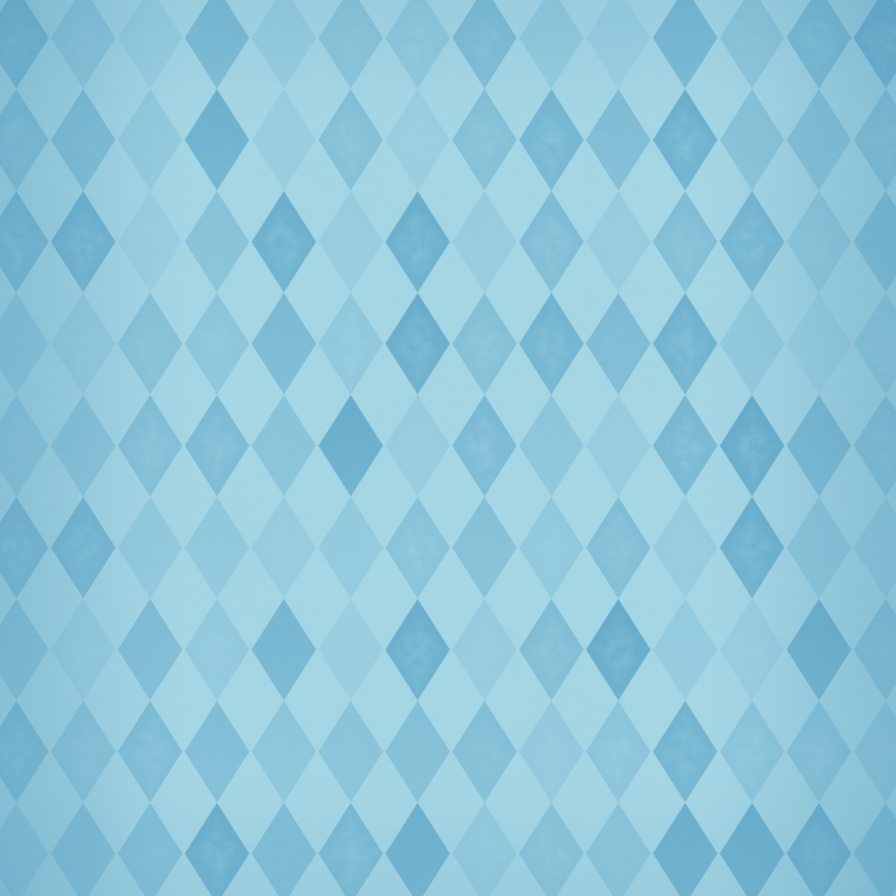
Write a Shadertoy shader that draws this pattern.

```glsl
// Harlequin wallpaper: a grid of upright diamonds in varied blues on pale blue.
// Each cell hashes its own tone and wear; gradient noise adds a chalky mottle,
// and a soft uneven vignette darkens the sides.

const vec2 PITCH = vec2(0.07465, 0.1138);      // about 13.4 across, 8.8 down
const vec2 CENTRE = vec2(0.4661, 0.5026);      // middle of one diamond
const vec2 HALF_SIZE = 0.5 * PITCH * vec2(0.965, 0.995);

const vec3 PALE = vec3(0.645, 0.838, 0.894);
const vec3 DEEP = vec3(0.41, 0.68, 0.80);
const vec3 SHADE = vec3(0.32, 0.59, 0.73);

float hash(vec2 p) {
    vec3 q = fract(vec3(p.xyx) * 0.1031);
    q += dot(q, q.yzx + 33.33);
    return fract((q.x + q.y) * q.z);
}

vec2 gradient(vec2 cell) {
    float angle = 6.2832 * hash(cell);
    return vec2(cos(angle), sin(angle));
}

// Gradient noise, roughly -0.7 to 0.7
float noise(vec2 p) {
    vec2 i = floor(p), f = fract(p);
    vec2 u = f * f * f * (f * (f * 6.0 - 15.0) + 10.0);
    vec2 e = vec2(0.0, 1.0);
    float a = dot(gradient(i), f);
    float b = dot(gradient(i + e.yx), f - e.yx);
    float c = dot(gradient(i + e.xy), f - e.xy);
    float d = dot(gradient(i + e.yy), f - e.yy);
    return mix(mix(a, b, u.x), mix(c, d, u.x), u.y);
}

float fbm(vec2 p) {
    float sum = 0.0, amplitude = 0.6;
    for (int i = 0; i < 4; i++) {
        sum += amplitude * noise(p);
        p = p * 2.03 + 17.1;
        amplitude *= 0.55;
    }
    return sum;
}

// Signed distance to the edge lines of a diamond with half extents h
float diamond(vec2 p, vec2 h) {
    return (dot(abs(p) / h, vec2(1.0)) - 1.0) * h.x * h.y / length(h);
}

// Depth of blue in one diamond: hashed tone, rubbed middle, darker top
float diamondTone(vec2 cell, vec2 local, float depth, float grain) {
    float tone = mix(0.16, 0.94, pow(hash(cell + 71.0), 1.2));
    float worn = smoothstep(0.3, 0.65, hash(cell + 137.0));
    float middle = smoothstep(0.0, 0.022, depth);
    float rubbed = worn * middle * (0.20 + 0.45 * grain);
    float slope = 0.10 * local.y / HALF_SIZE.y;
    return tone * (1.0 + 0.08 * worn - rubbed + slope);
}

// Strength of the shading toward the borders
float vignette(vec2 p, float cloud) {
    vec2 q = abs(p - 0.5) + 0.035 * cloud;
    float sides = smoothstep(0.27, 0.54, q.x);
    float ends = smoothstep(0.34, 0.54, q.y);
    return 0.36 * sides + 0.15 * ends;
}

void mainImage(out vec4 fragColor, in vec2 fragCoord) {
    vec2 p = fragCoord / iResolution.xy;

    // Cell index and position within the cell
    vec2 grid = (p - CENTRE) / PITCH + 0.5;
    vec2 cell = floor(grid);
    vec2 local = (fract(grid) - 0.5) * PITCH;

    // Diamonds over the pale ground
    float grain = fbm(p * 75.0 + 40.0);
    float d = diamond(local, HALF_SIZE);
    float soft = max(0.0011, 0.75 / iResolution.y);
    float cover = 1.0 - smoothstep(-soft, soft, d);
    float tone = diamondTone(cell + 20.0, local, -d, grain);
    vec3 color = mix(PALE, DEEP, cover * tone);

    // Border shading and a faint paper weave
    float cloud = fbm(p * 4.0 + 9.0);
    color = mix(color, SHADE, clamp(vignette(p, cloud), 0.0, 1.0));
    float weave = noise(p * vec2(60.0, 190.0) + 5.0);
    color += 0.006 * weave + 0.008 * cloud;

    fragColor = vec4(clamp(color, 0.0, 1.0), 1.0);
}
```
